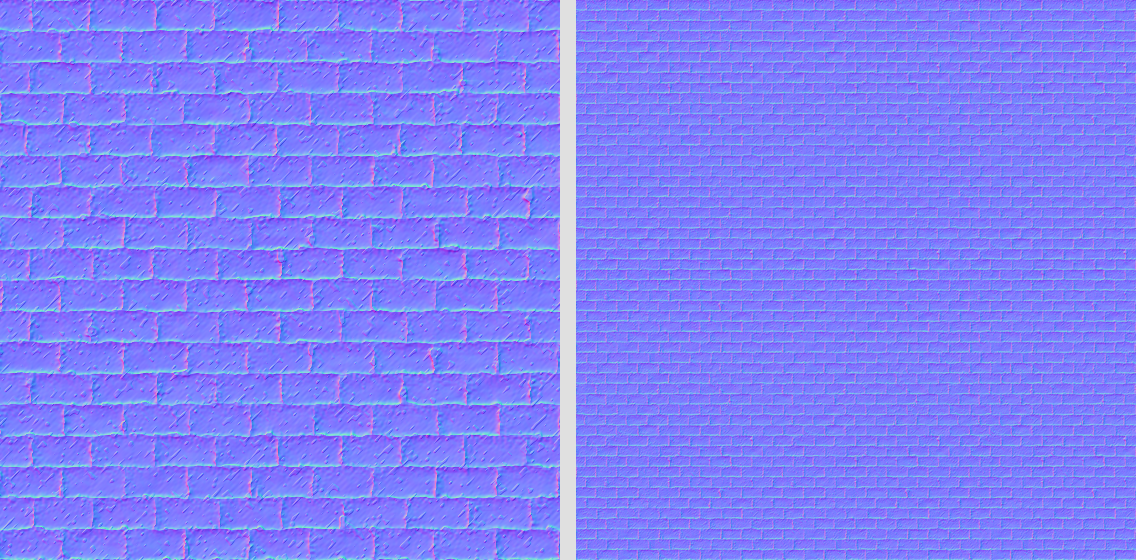
Left: one tile. Right: repeated 3 by 3.
A Shadertoy shader for this texture map:

```glsl
// Tiling tangent-space normal map of a worn brick wall in running bond.

const float ROWS = 18.0;
const float COLUMNS = 9.0;
const float SAMPLE_STEP = 1.0 / 1024.0;

float hash(vec2 p) {
    vec3 q = fract(vec3(p.xyx) * 0.1031);
    q += dot(q, q.yzx + 33.33);
    return fract((q.x + q.y) * q.z);
}

// Value noise on a lattice that wraps at a whole period
float wrapNoise(vec2 p, vec2 period, float seed) {
    vec2 cell = floor(p);
    vec2 f = p - cell;
    vec2 s = f * f * (3.0 - 2.0 * f);
    vec2 a = mod(cell, period) + seed;
    vec2 b = mod(cell + 1.0, period) + seed;
    return mix(mix(hash(a), hash(vec2(b.x, a.y)), s.x),
               mix(hash(vec2(a.x, b.y)), hash(b), s.x), s.y);
}

float tileNoise(vec2 uv, vec2 cells, float seed) {
    return wrapNoise(uv * cells, cells, seed);
}

// Noise stretched along the rising diagonal
float diagonalNoise(vec2 uv, vec2 cells, float seed) {
    return wrapNoise(vec2(uv.x + uv.y, uv.y - uv.x) * cells, cells, seed);
}

// Sideways shift of the joint to the left of a brick
float jointShift(float column, float row) {
    return (hash(vec2(mod(column, COLUMNS), row) + 61.0) - 0.5) * 0.07;
}

// Rise from a joint to the brick face over a given width
float edgeRise(float dist, float width) {
    return 1.0 - exp(-max(dist, 0.0) / width);
}

// Surface height, measured in row heights
float wallHeight(vec2 uv) {
    // Uneven joint lines
    vec2 wobble = vec2(tileNoise(uv, vec2(45.0), 3.0), tileNoise(uv, vec2(36.0), 17.0)) - 0.5;
    vec2 ragged = vec2(tileNoise(uv, vec2(170.0), 29.0), tileNoise(uv, vec2(150.0), 41.0)) - 0.5;
    vec2 warp = wobble * vec2(0.05, 0.07) + ragged * vec2(0.07, 0.045);

    // Brick layout
    float y = uv.y * ROWS + warp.y;
    float row = mod(floor(y), ROWS);
    float rowShift = 0.48 * mod(row, 2.0) + (hash(vec2(row, 7.0)) - 0.5) * 0.1;
    float x = uv.x * COLUMNS - rowShift + 0.5 * warp.x;
    float column = floor(x);
    if (x < column + jointShift(column, row)) column -= 1.0;
    else if (x > column + 1.0 + jointShift(column + 1.0, row)) column += 1.0;
    vec2 brick = vec2(mod(column, COLUMNS), row);

    // Distances to the four joints, eaten away by chips
    float chip = 0.12 * smoothstep(0.76, 0.95, tileNoise(uv, vec2(54.0), 53.0));
    float left = 2.0 * (x - column - jointShift(column, row)) - chip;
    float right = 2.0 * (column + 1.0 + jointShift(column + 1.0, row) - x) - chip;
    float bottom = fract(y) - chip * 0.7;
    float top = 1.0 - fract(y) - chip * 0.5;

    // Sharp lower and right edges, soft upper and left edges
    float softness = mix(0.14, 0.27, hash(brick + 11.0));
    float profile = edgeRise(bottom, 0.05) * edgeRise(top, softness)
                  * edgeRise(right, 0.055) * edgeRise(left, 0.16);
    float relief = mix(0.075, 0.108, hash(brick + 23.0));
    relief *= mix(0.8, 1.2, tileNoise(uv, vec2(24.0), 71.0));

    // Small lean of each brick
    vec2 lean = vec2(hash(brick + 37.0), hash(brick + 47.0)) - 0.5;
    float tilt = dot(lean, vec2(left - right, bottom - top)) * 0.025;

    // Undulation, slanted grain, scattered pits and crumbly mortar
    float swell = 0.024 * tileNoise(uv, vec2(40.0, 52.0), 83.0);
    float grain = 0.008 * diagonalNoise(uv, vec2(80.0, 160.0), 97.0);
    float pit = 0.02 * smoothstep(0.72, 0.95, diagonalNoise(uv, vec2(70.0, 120.0), 109.0));
    float crumbs = 0.035 * (1.0 - profile) * tileNoise(uv, vec2(200.0), 127.0);
    return profile * (relief + tilt) + swell + grain - pit + crumbs;
}

// Slope by central differences, in row heights per row height
vec2 wallSlope(vec2 uv, float stepSize) {
    vec2 e = vec2(stepSize, 0.0);
    vec2 rise = vec2(wallHeight(uv + e.xy) - wallHeight(uv - e.xy),
                     wallHeight(uv + e.yx) - wallHeight(uv - e.yx));
    return rise / (2.0 * stepSize * ROWS);
}

void mainImage(out vec4 fragColor, in vec2 fragCoord) {
    vec2 uv = fragCoord / iResolution.xy;
    vec2 slope = wallSlope(uv, SAMPLE_STEP);
    // Green points down the wall
    vec3 normal = normalize(vec3(-slope.x, slope.y, 1.0));
    fragColor = vec4(0.5 + 0.5 * normal, 1.0);
}
```
